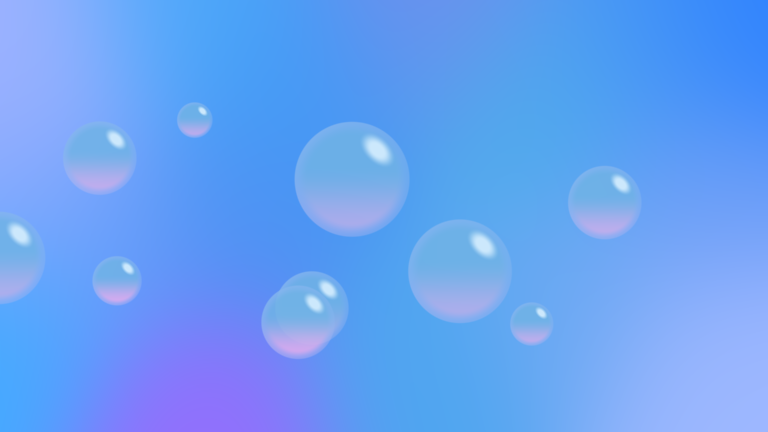
This background is drawn by a WebGL 2 fragment shader. Its source:

```glsl
#version 300 es
precision highp float;
// Glossy translucent bubbles drifting over a soft blue and violet colour mesh.

uniform vec2 u_resolution;
out vec4 fragColor;

// Lengths are in canvas heights.
const float BLEND_RADIUS = 0.25;
const float BODY_ALPHA = 0.86;
const float RIM_ALPHA = 0.42;
const vec3 BODY_TOP = vec3(0.44, 0.70, 0.90);
const vec3 BODY_PINK = vec3(0.91, 0.68, 0.93);
const vec3 RIM_TINT = vec3(0.58, 0.72, 0.96);
const vec3 GLINT = vec3(0.85, 0.94, 1.0);
const vec2 GLINT_CENTER = vec2(0.44, 0.51);
const vec2 GLINT_SIZE = vec2(0.37, 0.22);

// Colour mesh: anchor places and their colours.
const int ANCHORS = 16;
const vec2 ANCHOR_POS[ANCHORS] = vec2[](
    vec2(0.09, 0.87), vec2(0.04, 0.58), vec2(0.00, 0.22), vec2(0.48, 0.04),
    vec2(0.42, 0.93), vec2(0.70, 0.79), vec2(0.58, 0.49), vec2(0.24, 0.46),
    vec2(1.00, 0.97), vec2(1.23, 0.74), vec2(0.95, 0.17), vec2(1.72, 0.93),
    vec2(1.48, 0.90), vec2(1.62, 0.56), vec2(1.30, 0.31), vec2(1.65, 0.17));
const vec3 ANCHOR_COLOR[ANCHORS] = vec3[](
    vec3(0.63, 0.70, 1.00), vec3(0.57, 0.68, 1.00),
    vec3(0.26, 0.67, 1.00), vec3(0.58, 0.43, 0.99),
    vec3(0.29, 0.66, 0.98), vec3(0.26, 0.60, 0.96),
    vec3(0.30, 0.57, 0.95), vec3(0.39, 0.61, 0.98),
    vec3(0.43, 0.56, 0.93), vec3(0.30, 0.68, 0.92),
    vec3(0.30, 0.65, 0.94), vec3(0.17, 0.50, 1.00),
    vec3(0.29, 0.60, 0.96), vec3(0.43, 0.62, 0.97),
    vec3(0.42, 0.66, 0.95), vec3(0.62, 0.72, 1.00));

// Bubbles from back to front: center, radius, pink strength.
const int BUBBLES = 10;
const vec4 BUBBLE[BUBBLES] = vec4[](
    vec4(0.231, 0.634, 0.085, 0.75), vec4(0.451, 0.722, 0.041, 0.75),
    vec4(0.815, 0.585, 0.133, 0.60), vec4(-0.002, 0.403, 0.107, 0.60),
    vec4(0.271, 0.350, 0.057, 0.95), vec4(0.722, 0.287, 0.085, 0.45),
    vec4(0.690, 0.254, 0.085, 0.95), vec4(1.065, 0.372, 0.120, 0.60),
    vec4(1.400, 0.531, 0.085, 0.75), vec4(1.231, 0.250, 0.050, 0.75));

// Normalized Gaussian blend of all anchors.
vec3 colorMesh(vec2 p) {
    vec3 sum = vec3(0.0);
    float total = 0.0;
    for (int i = 0; i < ANCHORS; i++) {
        vec2 d = (p - ANCHOR_POS[i]) / BLEND_RADIUS;
        float weight = exp(-dot(d, d));
        sum += ANCHOR_COLOR[i] * weight;
        total += weight;
    }
    return sum / total;
}

// Soft ellipse whose long axis runs from upper left to lower right.
float glintMask(vec2 q) {
    vec2 d = q - GLINT_CENTER;
    vec2 axes = vec2(d.x - d.y, d.x + d.y) * 0.7071;
    return 1.0 - smoothstep(0.35, 1.05, length(axes / GLINT_SIZE));
}

vec3 addBubble(vec3 behind, vec2 p, vec4 bubble, float pixel) {
    vec2 q = (p - bubble.xy) / bubble.z;
    float r = length(q);
    float aa = pixel / bubble.z;
    float coverage = 1.0 - smoothstep(1.0 - aa, 1.0 + aa, r);

    // Body: blue above, pink below
    float pink = bubble.w * smoothstep(0.25, -0.85, q.y);
    vec3 body = mix(BODY_TOP, BODY_PINK, pink);

    // Rim: fades to the backdrop, most at the lower right
    float rim = smoothstep(0.76, 1.0, r);
    float side = 0.5 + 0.35 * (q.x - q.y);
    body = mix(body, RIM_TINT, rim * 0.55);
    float alpha = mix(BODY_ALPHA, RIM_ALPHA, rim * clamp(side, 0.0, 1.0));

    vec3 color = mix(behind, body, alpha);
    color = mix(color, GLINT, 0.88 * glintMask(q));
    return mix(behind, color, coverage);
}

void main() {
    vec2 p = gl_FragCoord.xy / u_resolution.y;
    float pixel = 1.0 / u_resolution.y;
    vec3 color = colorMesh(p);
    for (int i = 0; i < BUBBLES; i++) {
        color = addBubble(color, p, BUBBLE[i], pixel);
    }
    fragColor = vec4(color, 1.0);
}
```
